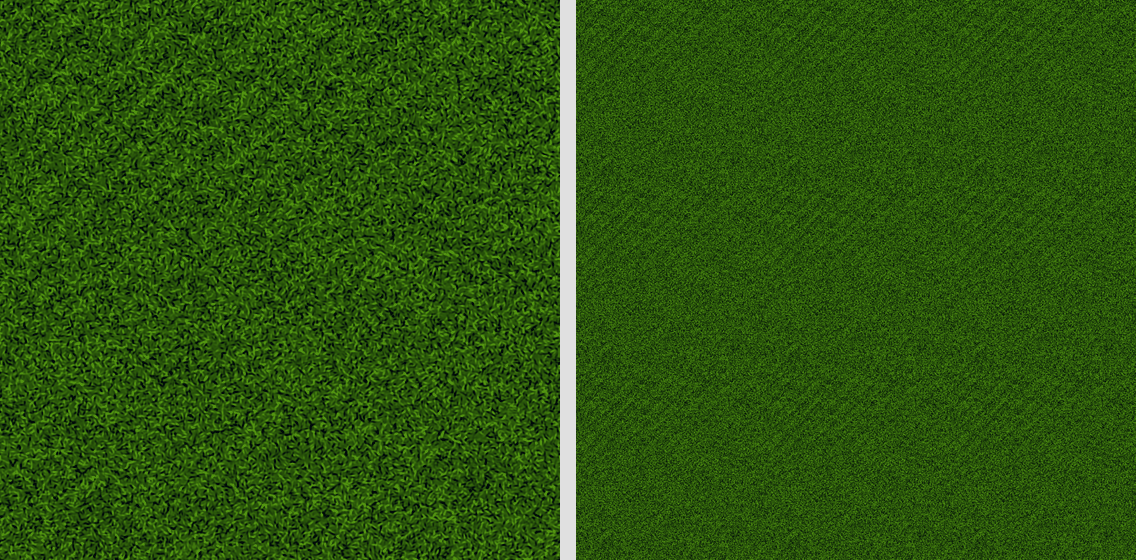
Left, the tile; right, the same tile 3 across and 3 down.
Give the GLSL for this texture, as a three.js fragment shader.

```glsl
varying vec2 vUv;

const float CELLS = 144.0;
const float TAU = 6.2831853;

vec4 hash4(vec2 cell, float layer) {
  vec4 seed = vec4(dot(cell, vec2(127.1, 311.7)), dot(cell, vec2(269.5, 183.3)),
                   dot(cell, vec2(419.2, 371.9)), dot(cell, vec2(83.7, 231.1)));
  return fract(sin(seed + layer * 17.3) * 43758.55);
}

// One short soft blade, light or dark, with faint opposite flanks
float blade(vec2 offset, float angle) {
  vec2 axis = vec2(cos(angle), sin(angle));
  float along = dot(offset, axis) / 0.42;
  float across = dot(offset, vec2(-axis.y, axis.x));
  float fade = exp(-0.5 * (along * along + across * across / 0.09));
  return fade * cos(across * 4.5);
}

// Sum of randomly turned blades, wrapping at the canvas edge
float grassNoise(vec2 uv) {
  vec2 p = uv * CELLS;
  vec2 base = floor(p);
  float total = 0.0;
  for (int y = -1; y <= 1; y++) {
    for (int x = -1; x <= 1; x++) {
      vec2 cell = base + vec2(float(x), float(y));
      for (int layer = 0; layer < 2; layer++) {
        vec4 rnd = hash4(mod(cell, CELLS), float(layer));
        total += (rnd.w * 2.0 - 1.0) * blade(p - cell - rnd.xy, rnd.z * TAU);
      }
    }
  }
  return total;
}

// Faint broad patches from sines with whole periods
float patches(vec2 uv) {
  vec2 a = TAU * uv;
  return sin(3.0 * a.x + 2.0 * a.y + 1.5 * sin(4.0 * a.y))
       + sin(7.0 * a.y - 5.0 * a.x + 1.5 * sin(6.0 * a.x));
}

vec3 grassColor(float tone) {
  vec3 shadow = vec3(0.02, 0.08, 0.04);
  vec3 leaf = vec3(0.16, 0.33, 0.04);
  vec3 tip = vec3(0.29, 0.53, 0.06);
  vec3 color = mix(shadow, leaf, min(tone / 0.55, 1.0));
  return mix(color, tip, max((tone - 0.55) / 0.45, 0.0));
}

void main() {
  float tone = 0.55 + 0.75 * grassNoise(vUv) + 0.012 * patches(vUv);
  gl_FragColor = vec4(grassColor(clamp(tone, -0.1, 1.12)), 1.0);
}
```
